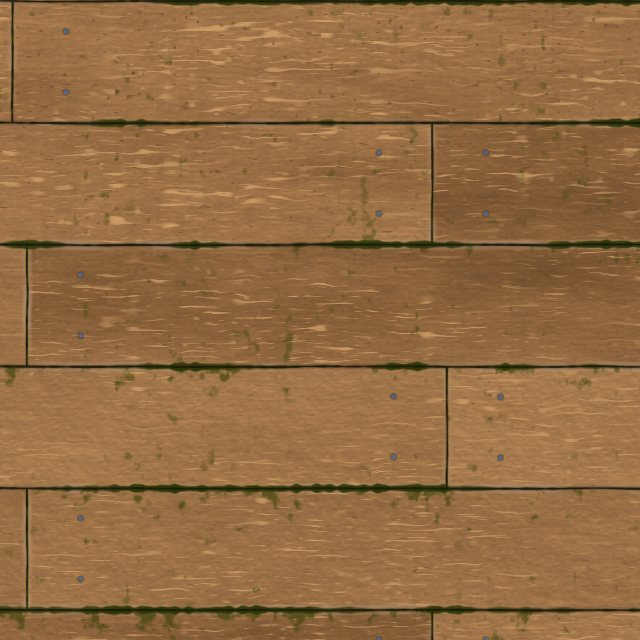
Write a Shadertoy shader that draws this texture.

```glsl
// Weathered wooden planks in staggered rows, with nails, pale grain and mossy seams.

const float ROW_HEIGHT = 0.1903;
const float TOP_SEAM = 0.998;
const vec3 WOOD_DARK = vec3(0.47, 0.325, 0.19);
const vec3 WOOD_MID = vec3(0.605, 0.435, 0.27);
const vec3 WOOD_LIGHT = vec3(0.67, 0.49, 0.31);
const vec3 GRAIN_PALE = vec3(0.82, 0.63, 0.41);
const vec3 WORN_EDGE = vec3(0.69, 0.56, 0.43);
const vec3 MOSS = vec3(0.24, 0.26, 0.04);
const vec3 MOSS_DEEP = vec3(0.11, 0.17, 0.0);
const vec3 GAP = vec3(0.11, 0.10, 0.04);
const vec3 NAIL = vec3(0.33, 0.41, 0.52);

// Tone of the left and right plank of each row, negative is darker
const float TONE[12] = float[12](0.1, 0.0, 0.05, -0.55, 0.1, -0.5,
                                 0.5, 0.65, 0.0, 0.3, -0.3, 0.5);

float hash(vec2 p) {
    return fract(sin(dot(p, vec2(127.1, 311.7))) * 43758.5453);
}

float noise(vec2 p) {
    vec2 i = floor(p), f = fract(p);
    f = f * f * (3.0 - 2.0 * f);
    return mix(mix(hash(i), hash(i + vec2(1, 0)), f.x),
               mix(hash(i + vec2(0, 1)), hash(i + vec2(1, 1)), f.x), f.y);
}

float fbm(vec2 p) {
    float sum = 0.0, amp = 0.5;
    for (int i = 0; i < 4; i++) {
        sum += amp * noise(p);
        p = p * 2.03 + 17.3;
        amp *= 0.5;
    }
    return sum / 0.9375;
}

// Soft-edged coverage of everything nearer than radius
float cover(float dist, float radius, float soft) {
    return 1.0 - smoothstep(radius - soft, radius + soft, dist);
}

// Horizontal place of the butt joint in a row
float jointX(float row) {
    return 0.0195 + 0.656 * mod(row, 2.0) + 0.023 * step(1.5, row) * step(row, 4.5);
}

// Wood surface: broad stains, fine fibres, pale slivers and dark pores
vec3 wood(vec2 p, float tone, float seed) {
    vec2 q = p + vec2(seed * 3.7, seed * 1.9);
    float stain = fbm(q * vec2(3.0, 13.0)) - 0.5;
    float shade = tone + stain * 1.5;
    vec3 col = mix(WOOD_MID, WOOD_DARK, clamp(-shade, 0.0, 1.0));
    col = mix(col, WOOD_LIGHT, clamp(shade, 0.0, 1.0));

    q.y += 0.016 * fbm(q * vec2(9.0, 14.0)) + 0.003 * noise(q * vec2(45.0, 60.0));
    col *= 1.0 + 0.17 * (fbm(q * vec2(28.0, 210.0)) - 0.5);
    col *= 1.0 + 0.09 * (noise(q * vec2(170.0, 330.0)) - 0.5);

    float area = smoothstep(0.3, 0.65, fbm(q * vec2(5.0, 18.0) + 40.0));
    float sliver = smoothstep(0.72, 0.94, noise(q * vec2(24.0, 230.0)));
    float splinter = smoothstep(0.74, 0.95, noise(q * vec2(52.0, 300.0) + 9.0));
    col = mix(col, GRAIN_PALE, (0.25 + 0.6 * area) * max(sliver, 0.75 * splinter));

    float pore = smoothstep(0.83, 0.97, noise(q * vec2(110.0, 260.0) + 71.0));
    return mix(col, WOOD_DARK * 0.8, 0.5 * pore);
}

void mainImage(out vec4 fragColor, in vec2 fragCoord) {
    vec2 uv = fragCoord / iResolution.xy;
    float px = 0.7 / iResolution.y;

    // Plank layout
    vec2 bent = uv + 0.0016 * (vec2(noise(uv.yx * 24.0), noise(uv * vec2(14.0, 3.0))) - 0.5);
    float down = (TOP_SEAM - bent.y) / ROW_HEIGHT;
    float row = floor(down);
    float below = fract(down) * ROW_HEIGHT;
    float above = ROW_HEIGHT - below;
    float seam = min(below, above);
    float seamId = floor(down + 0.5);
    float across = bent.x - jointX(row);
    float side = step(0.0, across);
    int plank = int(clamp(row, 0.0, 5.0) * 2.0 + side);
    vec3 col = wood(uv, TONE[plank], float(plank));

    // Pale worn rims along the plank edges
    float rimNoise = fbm(uv * vec2(10.0, 16.0) + 5.0);
    float rim = cover(min(seam, abs(across)), 0.0065, 0.004);
    col = mix(col, WORN_EDGE, rim * smoothstep(0.28, 0.7, rimNoise) * 0.8);

    // Moss clumps hanging below the seams, heavier on the lower rows
    float growth = fbm(vec2(uv.x * 6.0, seamId * 7.3 + 2.0));
    float speck = fbm(uv * vec2(60.0, 52.0) + 13.0);
    float heavy = mix(0.35, 1.0, step(2.5, row));
    float reach = exp(-below / 0.024) * heavy;
    float clump = smoothstep(0.72, 0.95, speck + 0.36 * reach * smoothstep(0.3, 0.6, growth));
    float drift = smoothstep(0.55, 0.75, fbm(uv * 7.0 + 31.0));
    clump = max(clump, 0.7 * drift * smoothstep(0.6, 0.8, speck));
    col = mix(col, MOSS, 0.65 * clump);

    // Horizontal seams: dark gap with a ragged mossy band
    float ragged = noise(vec2(uv.x * 95.0, seamId * 5.0));
    float lush = smoothstep(0.35, 0.65, growth);
    float mossWidth = 0.0012 + 0.0048 * lush * (0.35 + ragged);
    col *= 1.0 - 0.3 * cover(seam, 0.003, 0.003);
    col = mix(col, mix(MOSS_DEEP, MOSS, speck * 0.7), 0.9 * lush * cover(seam, mossWidth, 0.0018));
    col = mix(col, GAP, 0.92 * cover(seam, 0.0009 + 0.0011 * ragged, px));

    // Vertical butt joints
    float jointWidth = 0.0009 + 0.0009 * noise(vec2(uv.y * 80.0, row));
    col = mix(col, MOSS, 0.4 * cover(abs(across), 0.0025, 0.0015));
    col = mix(col, GAP, 0.9 * cover(abs(across), jointWidth, px));

    // Two nails on each side of every joint
    vec2 fromNail = vec2(abs(uv.x - jointX(row)) - 0.0835,
                         abs(fract(down) - 0.495) * ROW_HEIGHT - 0.0475);
    float nailDist = length(fromNail);
    col = mix(col, WOOD_DARK * 0.7, 0.6 * cover(nailDist, 0.0056, 0.0015));
    col = mix(col, NAIL * (0.85 + 0.3 * speck), 0.9 * cover(nailDist, 0.004, px));

    fragColor = vec4(clamp(col, 0.0, 1.0), 1.0);
}
```
